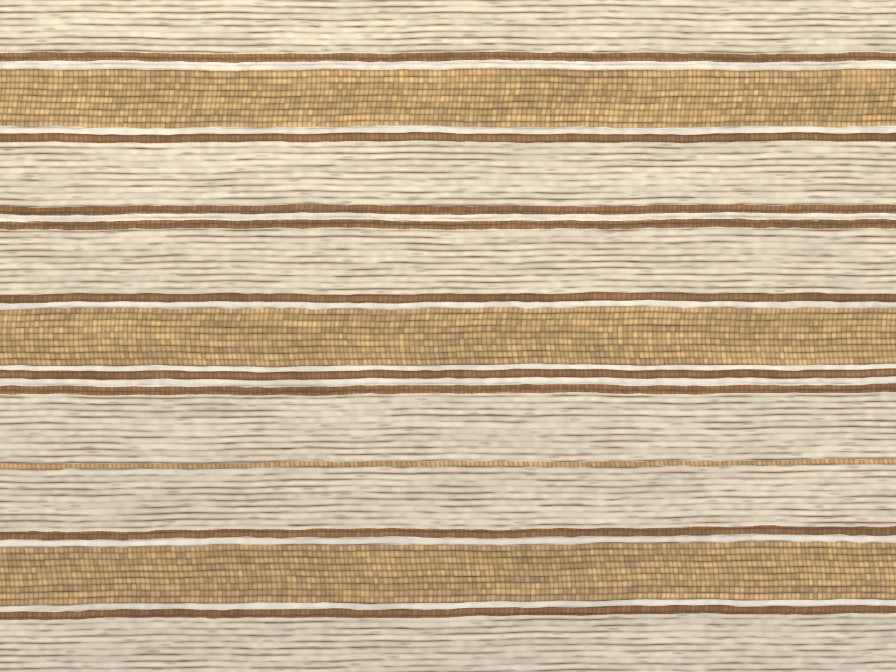
A Shadertoy shader for this texture:

```glsl
const float ROWS = 105.0;          // weft threads per canvas height
const float WARPS = 144.0;         // warp threads per canvas height
const float LINE_HALF = 0.0062;
const float ACCENT_HALF = 0.0038;
const float PALE_HALF = 0.0048;
const float BAND_HALF = 0.0425;
const float ACCENT_Y = 0.691;
const float TILT = 0.009;
const float WANDER = 0.0011;
const vec3 CREAM = vec3(0.91, 0.87, 0.78);
const vec3 PALE = vec3(0.95, 0.92, 0.86);
const vec3 TAN = vec3(0.79, 0.66, 0.49);
const vec3 STRAW = vec3(0.86, 0.72, 0.50);
const vec3 BROWN = vec3(0.59, 0.45, 0.33);
const vec3 GROOVE = vec3(0.40, 0.31, 0.22);

// Stripe centres, measured from the top edge
const float BAND_Y[3] = float[3](0.146, 0.501, 0.853);
const float LINE_Y[9] = float[9](0.085, 0.205, 0.312, 0.334, 0.443,
                                 0.557, 0.580, 0.793, 0.911);
const float PALE_Y[8] = float[8](0.096, 0.194, 0.323, 0.453,
                                 0.548, 0.5685, 0.804, 0.901);

float hash(vec2 p) {
    vec3 q = fract(vec3(p.xyx) * 0.1031);
    q += dot(q, q.yzx + 33.33);
    return fract((q.x + q.y) * q.z);
}

// Smooth noise along one thread
float threadNoise(float x, float id) {
    float cell = floor(x);
    float t = smoothstep(0.0, 1.0, x - cell);
    return mix(hash(vec2(cell, id)), hash(vec2(cell + 1.0, id)), t);
}

// Distance to the nearest scattered point
float cellular(vec2 p) {
    vec2 cell = floor(p);
    float nearest = 2.0;
    for (int j = -1; j <= 1; j++)
        for (int i = -1; i <= 1; i++) {
            vec2 id = cell + vec2(i, j);
            vec2 point = id + vec2(hash(id), hash(id + 71.0));
            nearest = min(nearest, length(p - point));
        }
    return nearest;
}

float wander(float x, float y) {
    return WANDER * (sin(x * 9.0 + y * 13.0) + 0.6 * sin(x * 23.0 - y * 31.0)
                   + 0.4 * sin(x * 57.0 + y * 47.0));
}

float stripe(float y, float centre, float halfWidth, float soft) {
    return 1.0 - smoothstep(halfWidth - soft, halfWidth + soft, abs(y - centre));
}

void mainImage(out vec4 fragColor, in vec2 fragCoord) {
    vec2 p = fragCoord / iResolution.y;
    p.y = 1.0 - p.y;
    float soft = max(0.8 / iResolution.y, 0.0012);
    float aspect = iResolution.x / iResolution.y;

    // Slight skew and uneven weft
    float y = p.y + TILT * (p.x - 0.5 * aspect) * p.y * p.y + wander(p.x, p.y);
    float rowPos = y * ROWS;
    float row = floor(rowPos);
    float seam = floor(rowPos + 0.5);

    // Stripe masks with ragged edges
    float ragged = y + 0.0016 * (threadNoise(p.x * 60.0, seam) - 0.5);
    float band = 0.0, line = 0.0, pale = 0.0;
    for (int i = 0; i < 3; i++) band = max(band, stripe(ragged, BAND_Y[i], BAND_HALF, soft));
    for (int i = 0; i < 9; i++) line = max(line, stripe(ragged, LINE_Y[i], LINE_HALF, soft));
    for (int i = 0; i < 8; i++) pale = max(pale, stripe(ragged, PALE_Y[i], PALE_HALF, soft));
    float accent = stripe(ragged, ACCENT_Y, ACCENT_HALF, soft);

    // Thread relief: seams between rows, dark to varying depth
    float seamShape = pow(abs(2.0 * fract(rowPos) - 1.0), 2.5);
    float streak = 0.6 * threadNoise(p.x * 13.0, seam) + 0.4 * threadNoise(p.x * 47.0, seam + 300.0);
    float tone = threadNoise(p.x * 9.0, row + 500.0) - 0.5;
    float fibre = threadNoise(p.x * 95.0, row + 900.0) - 0.5;

    // Plain cream cloth with occasional slubs
    vec3 plain = mix(CREAM, PALE, pale);
    plain *= 1.0 + 0.09 * tone + 0.08 * fibre;
    float depth = mix(0.12, 0.72, smoothstep(0.2, 0.8, streak)) * (1.0 - 0.55 * pale);
    plain = mix(plain, GROOVE, seamShape * depth);
    float slub = 1.0 - smoothstep(0.05, 0.16, cellular(vec2(p.x * 12.0, y * 60.0)));
    plain *= 1.0 - 0.12 * slub * (1.0 - pale);

    // Ribbed coloured yarn crossed by the warp
    float warpPos = p.x * WARPS + 0.5 * sin(y * 41.0) + 0.3 * sin(p.x * 37.0);
    float knot = hash(vec2(floor(warpPos), row));
    float warpGap = pow(abs(2.0 * fract(warpPos) - 1.0), 2.0);
    vec3 yarn = mix(TAN, STRAW, knot * 0.7);
    yarn = mix(yarn, TAN, accent);
    yarn = mix(yarn, BROWN, line);
    yarn *= 0.93 + 0.16 * knot + 0.16 * tone;
    yarn = mix(yarn, GROOVE, 0.32 * warpGap);
    yarn = mix(yarn, GROOVE * 0.9, seamShape * mix(0.2, 0.75, streak));

    vec3 color = mix(plain, yarn, max(max(band, line), accent));

    // Warm light fading toward the lower edge
    color *= mix(vec3(1.04, 1.03, 1.0), vec3(0.94, 0.93, 0.94), p.y);
    color *= 1.0 + 0.015 * sin(p.x * 3.1 + 0.7) * sin(p.y * 5.0 + 1.0);
    fragColor = vec4(clamp(color, 0.0, 1.0), 1.0);
}
```
